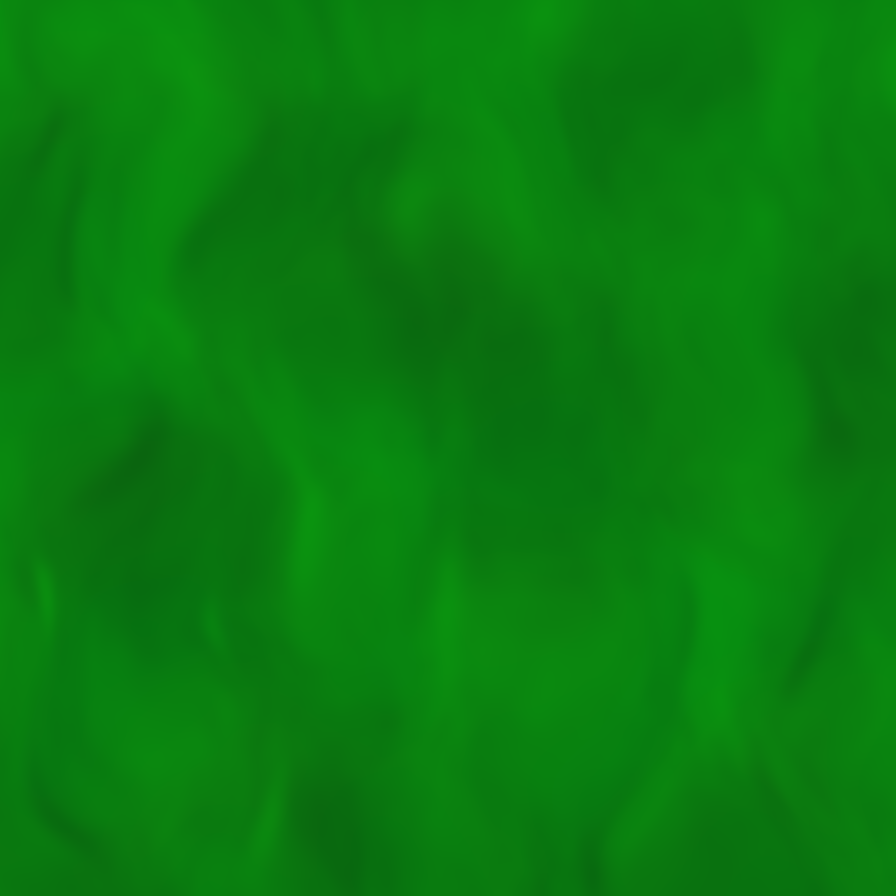
This texture is drawn by a three.js fragment shader. Its source:

```glsl
// Soft, cloudy green surface with blurred, mostly upright brush-like smears.

#define BASE_COLOR vec3(0.035, 0.483, 0.060)
#define CLOUD_SCALE vec2(4.6, 3.0)
#define CLOUD_CONTRAST 0.125
#define WARP_AMOUNT 0.07
#define SMEAR_CELLS 5.0
#define SMEAR_SHARE 0.5
#define SMEAR_SIZE vec2(0.085, 0.30)
#define SMEAR_CONTRAST 0.062
#define STREAK_CONTRAST 0.014
#define RED_DRIFT 0.020

varying vec2 vUv;

vec2 hash2(vec2 p) {
  vec3 q = fract(vec3(p.xyx) * vec3(0.1031, 0.1030, 0.0973));
  q += dot(q, q.yzx + 33.33);
  return fract((q.xx + q.yz) * q.zy);
}

vec2 gradientAt(vec2 cell) {
  float angle = 6.2832 * hash2(cell + 71.0).x;
  return vec2(cos(angle), sin(angle));
}

// Gradient noise with a quintic fade, roughly -0.7 to 0.7
float gradientNoise(vec2 p) {
  vec2 i = floor(p);
  vec2 f = p - i;
  vec2 u = f * f * f * (f * (f * 6.0 - 15.0) + 10.0);
  vec2 e = vec2(1.0, 0.0);
  float bottom = mix(dot(gradientAt(i), f),
                     dot(gradientAt(i + e.xy), f - e.xy), u.x);
  float top = mix(dot(gradientAt(i + e.yx), f - e.yx),
                  dot(gradientAt(i + e.xx), f - e.xx), u.x);
  return mix(bottom, top, u.y);
}

// Broad patches with gentler, smaller detail on top
float clouds(vec2 p) {
  float sum = 0.0;
  float weight = 1.0;
  for (int octave = 0; octave < 4; octave++) {
    sum += weight * gradientNoise(p);
    p = p * 2.03 + vec2(17.3, 9.1);
    weight *= 0.46;
  }
  return sum;
}

// Scattered light and dark elongated spots, one candidate per cell
float smears(vec2 uv) {
  vec2 p = uv * SMEAR_CELLS;
  vec2 cell = floor(p);
  float sum = 0.0;
  for (int y = -1; y <= 1; y++) {
    for (int x = -1; x <= 1; x++) {
      vec2 id = cell + vec2(float(x), float(y));
      vec2 pick = hash2(id + 131.0);
      vec2 shape = hash2(id + 257.0);
      vec2 d = p - id - 0.15 - 0.7 * hash2(id + 19.0);
      float tilt = (shape.x - 0.5) * 1.2;
      float c = cos(tilt);
      float s = sin(tilt);
      d = vec2(c * d.x - s * d.y, s * d.x + c * d.y);
      d /= SMEAR_SIZE * mix(0.7, 1.35, shape.y);
      float tone = pick.y < 0.45 ? -0.8 : 1.0;
      sum += step(pick.x, SMEAR_SHARE) * tone * exp(-dot(d, d));
    }
  }
  return sum;
}

void main() {
  // Bend the domain so patches have painterly, uneven edges
  vec2 bend = vec2(gradientNoise(vUv * 5.0 + 40.0),
                   gradientNoise(vUv * 5.0 + 83.0));
  vec2 uv = vUv + WARP_AMOUNT * bend;

  // Faint fine streaks, leaning slightly
  vec2 streakUv = vec2(uv.x + 0.25 * uv.y, uv.y) * vec2(26.0, 5.0);

  float tone = CLOUD_CONTRAST * clouds(uv * CLOUD_SCALE + 5.7);
  tone += SMEAR_CONTRAST * smears(uv + 0.25 * WARP_AMOUNT * bend.yx);
  tone += STREAK_CONTRAST * gradientNoise(streakUv);

  // Small drift between cooler and warmer green
  float drift = RED_DRIFT * gradientNoise(uv * 5.0 + 120.0);
  vec3 color = BASE_COLOR + vec3(drift + 0.03 * tone, tone, -0.2 * drift);
  gl_FragColor = vec4(clamp(color, 0.0, 1.0), 1.0);
}
```
